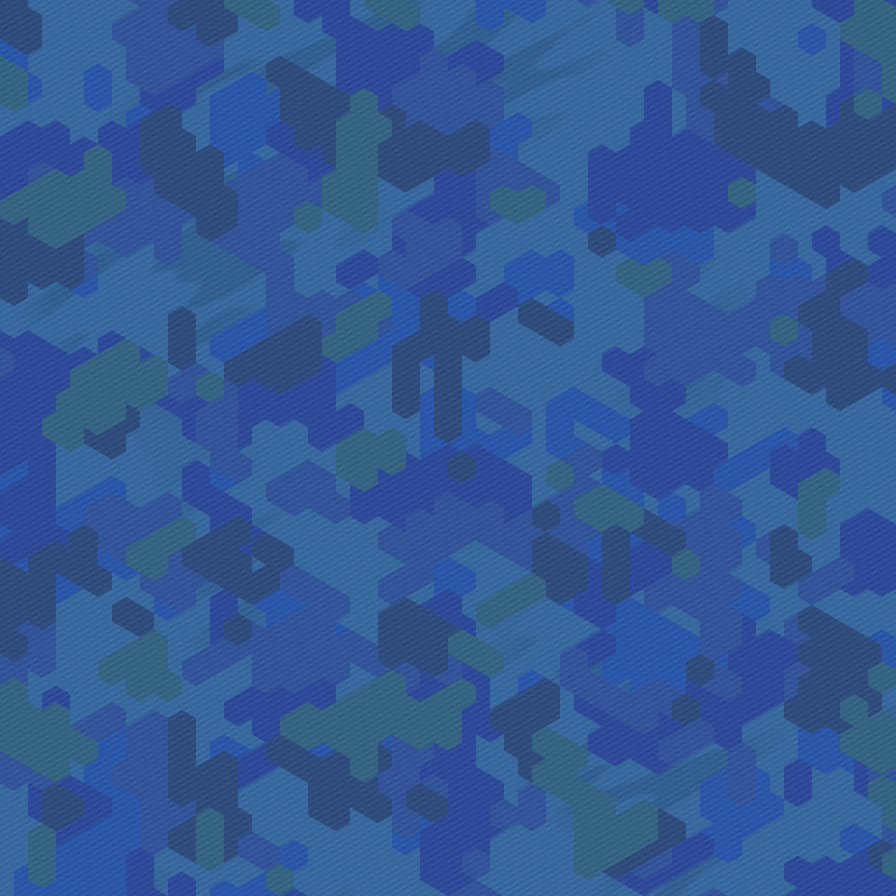
A WebGL 2 fragment shader for this pattern:

```glsl
#version 300 es
precision highp float;
// Blue camouflage of overlapping hexagon patches and bars, printed on a fine twill cloth.

#define LATTICE 0.01804      // spacing of hexagon centres
#define PATCH_FREQ 8.5       // patches per canvas width
#define BAR_LENGTH 5.0       // lattice steps per bar
#define BAR_DENSITY 0.07     // chance of a bar, per direction
#define BAR_GAIN 1.1         // how far bars reach out of the patches
#define NOISE_DEVIATION 0.215
#define BAND_SHADE 0.09      // depth of the faint diagonal bands
#define WEAVE_DEPTH 0.028
#define TAU 6.28319
#define SQRT3 1.73205

uniform vec2 u_resolution;
out vec4 fragColor;

const int LAYERS = 5;
const vec3 BASE = vec3(0.22, 0.41, 0.62);
// Paint layers from top to bottom: teal, navy, slate, indigo, bright blue
const vec3 PAINT[LAYERS] = vec3[](
    vec3(0.21, 0.39, 0.51), vec3(0.19, 0.30, 0.49), vec3(0.20, 0.33, 0.60),
    vec3(0.18, 0.29, 0.60), vec3(0.17, 0.34, 0.66));
const float CUTOFF[LAYERS] = float[](1.98, 1.73, 1.32, 1.31, 1.23);

float hash(vec3 p) {
    p = fract((p + 17.0) * 0.1031);
    p += dot(p, p.zyx + 31.32);
    return fract((p.x + p.y) * p.z);
}

float cornerSlope(vec2 cell, vec2 offset, float seed) {
    float angle = TAU * hash(vec3(cell, seed));
    return dot(vec2(cos(angle), sin(angle)), offset);
}

float gradientNoise(vec2 p, float seed) {
    vec2 c = floor(p), f = p - c, e = vec2(1.0, 0.0);
    vec2 w = f * f * f * (f * (f * 6.0 - 15.0) + 10.0);
    return mix(
        mix(cornerSlope(c, f, seed), cornerSlope(c + e, f - e, seed), w.x),
        mix(cornerSlope(c + e.yx, f - e.yx, seed), cornerSlope(c + 1.0, f - 1.0, seed), w.x),
        w.y);
}

// 1 where a lattice vertex lies on a random bar along one of three directions
float barAt(vec2 v, float layer) {
    vec3 line = vec3(v.y, v.x, v.x + v.y);
    vec3 along = vec3(v.x, v.y, v.y);
    float bar = 0.0;
    for (int k = 0; k < 3; k++) {
        float seed = layer * 3.0 + float(k) + 40.0;
        float shift = hash(vec3(line[k], 7.0, seed));
        float segment = floor(along[k] / BAR_LENGTH + shift);
        bar = max(bar, step(hash(vec3(line[k], segment + 90.0, seed)), BAR_DENSITY));
    }
    return bar;
}

bool vertexPainted(vec2 v, int layer) {
    float seed = float(layer) + 3.0;
    vec2 place = LATTICE * vec2(v.y * SQRT3 * 0.5, v.x + v.y * 0.5);
    float patchLevel = gradientNoise(place * PATCH_FREQ + seed * vec2(0.37, 0.61), seed);
    return patchLevel / NOISE_DEVIATION + BAR_GAIN * barAt(v, seed) > CUTOFF[layer];
}

// Cloth colour with faint darker bands rising to the right
vec3 baseColor(vec2 uv) {
    vec2 slanted = vec2(uv.x * SQRT3 + uv.y, uv.y * SQRT3 - uv.x) * 0.5;
    float band = smoothstep(0.06, 0.16, gradientNoise(slanted * vec2(6.0, 34.0), 71.0));
    float region = smoothstep(-0.05, 0.2, gradientNoise(uv * 3.0, 72.0));
    return BASE * (1.0 - BAND_SHADE * band * region);
}

// A painted vertex fills the six triangles around it, which form a hexagon
vec3 camouflage(vec2 uv) {
    vec2 p = uv / LATTICE;
    float column = p.x * 2.0 / SQRT3;
    vec2 skewed = vec2(p.y - column * 0.5, column);
    vec2 cell = floor(skewed), f = skewed - cell;
    vec2 corner = cell + step(1.0, f.x + f.y);
    for (int i = 0; i < LAYERS; i++) {
        if (vertexPainted(corner, i) || vertexPainted(cell + vec2(1.0, 0.0), i)
            || vertexPainted(cell + vec2(0.0, 1.0), i)) return PAINT[i];
    }
    return baseColor(uv);
}

// Short slanted threads, uneven in strength
float weave(vec2 uv) {
    float twill = sin(TAU * (uv.y * 150.0 - uv.x * 85.0));
    float ticks = 0.65 + 0.35 * sin(TAU * (uv.x * 95.0 + uv.y * 40.0));
    return twill * ticks * (1.0 + gradientNoise(uv * 60.0, 81.0));
}

void main() {
    // Average four samples per pixel to smooth the edges
    vec3 color = vec3(0.0);
    for (int i = 0; i < 4; i++) {
        vec2 jitter = (vec2(i & 1, i >> 1) - 0.5) * 0.55;
        color += 0.25 * camouflage((gl_FragCoord.xy + jitter) / u_resolution.y);
    }
    color += WEAVE_DEPTH * weave(gl_FragCoord.xy / u_resolution.y);
    fragColor = vec4(color, 1.0);
}
```
